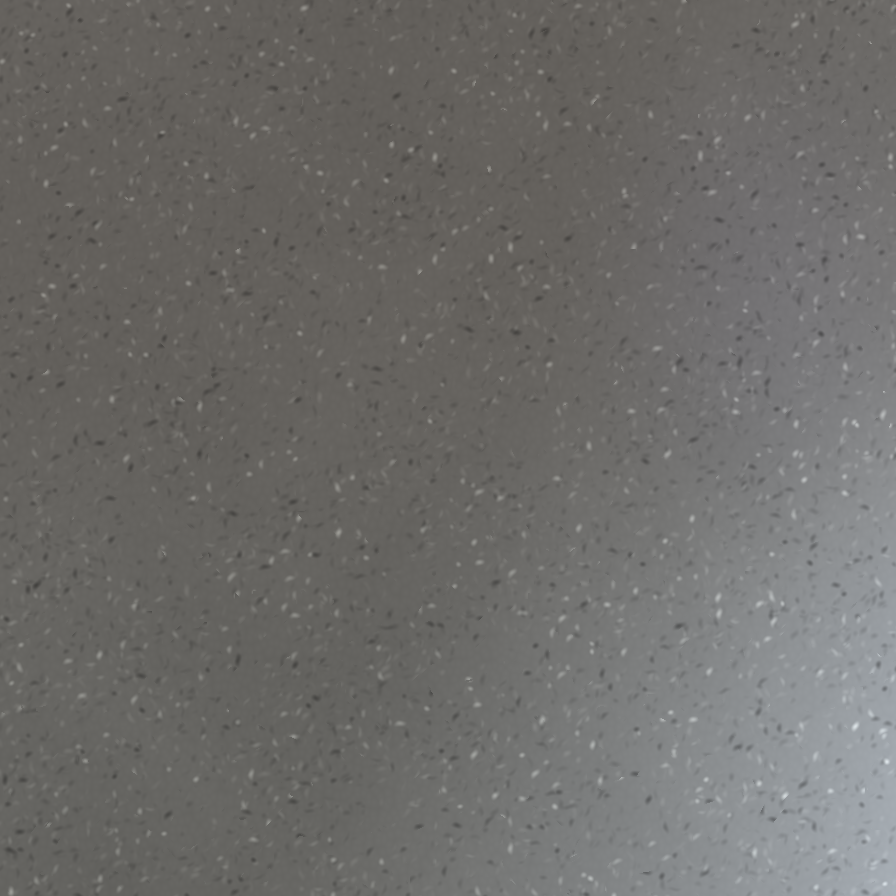
Reproduce this texture procedurally as a Shadertoy shader.

```glsl
// Speckled grey stone-like sheet with soft flecks and a cool glow from the lower right.

const vec3 WARM_GREY  = vec3(0.390, 0.377, 0.360);
const vec3 GREEN_GREY = vec3(0.397, 0.394, 0.380);
const vec3 GLOW_TINT  = vec3(0.250, 0.280, 0.320);
const vec3 HAZE_TINT  = vec3(0.022, 0.024, 0.042);

vec3 hash3(vec2 cell, float seed) {
    vec3 p = fract(vec3(cell.xyx + seed * 17.3) * vec3(0.1031, 0.1030, 0.0973));
    p += dot(p, p.yxz + 33.33);
    return fract((p.xxy + p.yzz) * p.zyx);
}

// Smooth blotches in -1..1 from layered, rotated sines.
float blotches(vec2 p, float seed) {
    float sum = 0.0, weight = 0.5;
    for (int i = 0; i < 4; i++) {
        p += 0.7 * sin(p.yx * 1.3 + seed);
        sum += weight * sin(p.x + seed) * sin(p.y - seed);
        p = mat2(1.4, 1.1, -1.1, 1.4) * p;
        weight *= 0.6;
    }
    return sum;
}

// Distance to the nearest scattered point, in cell units.
float cellular(vec2 p, float seed) {
    vec2 home = floor(p);
    float nearest = 1.5;
    for (int y = -1; y <= 1; y++)
    for (int x = -1; x <= 1; x++) {
        vec2 cell = home + vec2(x, y);
        nearest = min(nearest, length(p - cell - hash3(cell, seed).xy));
    }
    return nearest;
}

// Soft slanted chips, one candidate per cell; halfSize is length, width in canvas units.
float flecks(vec2 uv, float cells, float density, vec2 halfSize, float slant, float seed) {
    vec2 home = floor(uv * cells);
    float cover = 0.0;
    for (int y = -1; y <= 1; y++)
    for (int x = -1; x <= 1; x++) {
        vec2 cell = home + vec2(x, y);
        vec3 place = hash3(cell, seed);
        vec3 form = hash3(cell, seed + 5.0);
        vec2 offset = uv - (cell + place.xy) / cells;
        float angle = slant + (form.x - 0.5) * 2.2;
        float c = cos(angle), s = sin(angle);
        vec2 q = vec2(c * offset.x + s * offset.y, c * offset.y - s * offset.x);
        q.y += 0.2 * halfSize.y * sin(q.x * 420.0 + form.z * 6.3);
        q /= halfSize * mix(vec2(0.5, 0.75), vec2(1.3, 1.25), form.yz);
        float chip = smoothstep(1.35, 0.0, length(q)) * mix(0.25, 1.0, form.z * form.z);
        cover = max(cover, chip * step(place.z, density));
    }
    return cover;
}

// Reflected light: grows from a slanting edge toward the lower right, fading upward.
float glowAmount(vec2 uv) {
    float reach = uv.x - 0.45 - 0.36 * uv.y + 0.025 * blotches(uv * 5.0, 2.0);
    float rise = pow(clamp((reach + 0.19) / 0.70, 0.0, 1.12), 1.6);
    return rise * mix(1.0, 0.38, smoothstep(0.3, 0.85, uv.y));
}

void mainImage(out vec4 fragColor, in vec2 fragCoord) {
    vec2 uv = fragCoord / iResolution.xy;
    float glow = glowAmount(uv);

    // Ground: warm above, greener below, with faint mottling and fine grain
    vec3 color = mix(GREEN_GREY, WARM_GREY, smoothstep(0.1, 0.75, uv.y));
    color += GLOW_TINT * glow;
    color += HAZE_TINT * smoothstep(0.3, 0.0, length((uv - vec2(0.85, 0.7)) * vec2(1.2, 0.9)));
    color += 0.012 * blotches(uv * 9.0, 4.0);
    color += 0.016 * (0.5 - cellular(uv * vec2(130.0, 110.0), 3.0));

    // Flecks gather in loose clusters
    float lightDensity = 0.40 + 0.5 * blotches(uv * 24.0, 1.0);
    float darkDensity = 0.40 + 0.5 * blotches(uv * 22.0, 7.0);

    float faintLight = flecks(uv, 75.0, lightDensity, vec2(0.0062, 0.0029), 1.1, 11.0);
    float faintDark = flecks(uv, 80.0, darkDensity, vec2(0.0060, 0.0030), 0.8, 23.0);
    float brightChips = flecks(uv, 55.0, lightDensity * 0.75, vec2(0.0052, 0.0029), 1.0, 37.0);
    float darkChips = flecks(uv, 58.0, darkDensity * 0.8, vec2(0.0062, 0.0029), 0.75, 51.0);

    color += vec3(0.060, 0.060, 0.058) * faintLight;
    color *= 1.0 - 0.13 * faintDark;
    color *= 1.0 - 0.30 * darkChips;
    color += vec3(0.19, 0.195, 0.19) * brightChips * (1.0 + 0.4 * glow);

    fragColor = vec4(clamp(color, 0.0, 1.0), 1.0);
}
```
